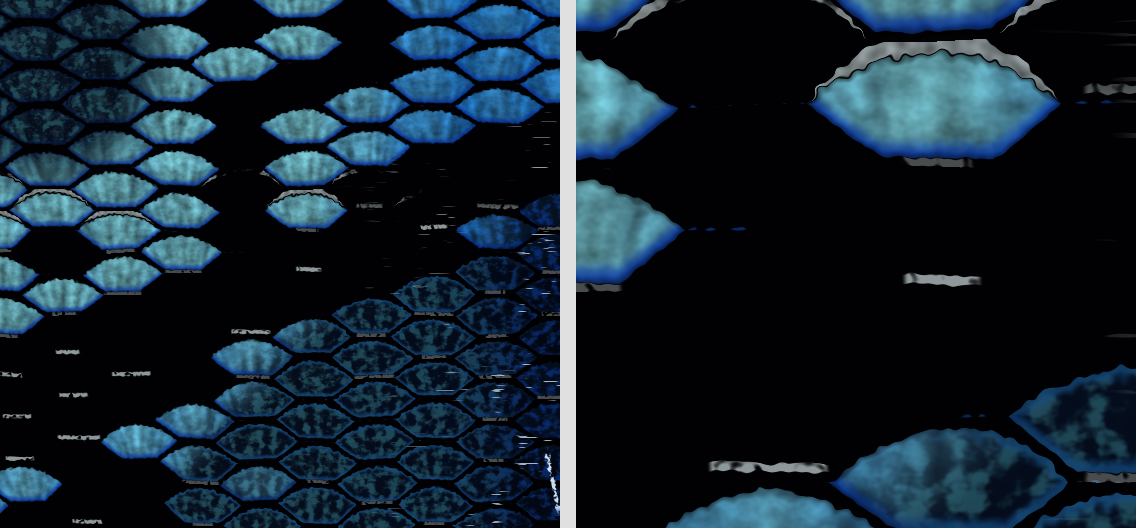
Left: the whole. Right: its middle third, enlarged.
Reproduce this texture procedurally as a WebGL 2 fragment shader.

```glsl
#version 300 es
precision highp float;
// Iridescent reptile scales on black: a staggered lattice of lens shapes whose
// columns narrow toward the bottom. Blocks of scales are left unlit; gradient
// noise gives ribs, worn edges, mottling, pale creases and fine scratches.
uniform vec2 u_resolution;
out vec4 outColor;

const float HEIGHT = 0.94;                     // canvas height in canvas widths
const float ROW_PITCH = 0.0748, ROW_START = 0.0755;
const vec2 COLUMN_START = vec2(0.052, 0.112);  // value at top, change with depth
const vec2 COLUMN_PITCH = vec2(0.120, -0.0176);
const float HALF_WIDTH = 0.68;                 // in column pitches
const float WOBBLE = 0.05;                     // edge wear, in row pitches
const vec3 BLACK = vec3(0.004, 0.004, 0.010);
const vec3 NAVY = vec3(0.015, 0.06, 0.17);
const vec3 ROYAL = vec3(0.02, 0.16, 0.50);
const vec3 AZURE = vec3(0.10, 0.37, 0.62);
const vec3 TEAL = vec3(0.36, 0.60, 0.64);
const vec3 SLATE = vec3(0.11, 0.26, 0.31);
const vec3 CREASE = vec3(0.62, 0.66, 0.67);

// Unlit blocks: first column, first diagonal, last column, last diagonal.
const vec4 UNLIT[10] = vec4[10](
  vec4(3, 2, 3, 4), vec4(3, 1, 5, 1), vec4(5, 0, 5, 0), vec4(3, -1, 3, -1),
  vec4(0, 3, 0, 3), vec4(5, 4, 9, 5), vec4(-2, 5, 6, 6), vec4(-2, 7, 2, 7),
  vec4(0, 8, 0, 8), vec4(-2, 9, 1, 12));

vec2 hash2(vec2 p) {
  vec3 h = fract(p.xyx * vec3(0.1031, 0.1030, 0.0973));
  h += dot(h, h.yzx + 33.33);
  return fract((h.xx + h.yz) * h.zy);
}

float gradientNoise(vec2 p) {
  vec2 i = floor(p), f = p - i, w = f * f * f * (f * (f * 6.0 - 15.0) + 10.0);
  vec4 g;
  for (int n = 0; n < 4; n++) {
    vec2 corner = vec2(n & 1, n >> 1);
    g[n] = dot(hash2(i + corner + 71.0) * 2.0 - 1.0, f - corner);
  }
  return 1.6 * mix(mix(g.x, g.y, w.x), mix(g.z, g.w, w.x), w.y);
}

float fbm(vec2 p) {
  return gradientNoise(p) + 0.5 * gradientNoise(p * 2.1 + 7.3)
       + 0.3 * gradientNoise(p * 4.3 + 3.1);
}

float isLit(vec2 cell) {
  float lit = 1.0;
  for (int i = 0; i < 10; i++) {
    vec2 inside = step(UNLIT[i].xy - 0.25, cell) * step(cell, UNLIT[i].zw + 0.25);
    lit *= 1.0 - inside.x * inside.y;
  }
  return lit;
}

// Pigment inside one scale; low and edge are distances to its rims.
vec3 scaleColor(vec2 q, vec2 local, vec2 cell, float low, float edge, float mottle) {
  vec2 rnd = hash2(cell + 40.0);
  float ribs = gradientNoise(vec2(local.x * 8.0 / (1.0 + 0.5 * local.y), local.y * 1.3) + rnd * 50.0);
  float lower = step(6.5, cell.y);
  float right = smoothstep(0.78, 0.97, q.x) * step(5.5, cell.y);
  float dull = lower * smoothstep(0.46, 0.60, q.x + 0.9 * (q.y - 0.6)) * (rnd.x > 0.9 ? 0.5 : 1.0);
  float worn = smoothstep(0.25, 0.13, length(q - vec2(0.08, 0.11)));
  float dark = clamp(max(dull, worn) + 0.5 * mottle * worn, 0.0, 0.94);

  float blue = smoothstep(0.52, 0.82, q.x) * 0.85 + 0.35 * lower + 0.5 * abs(local.x) - 0.1;
  vec3 bright = mix(TEAL, AZURE, clamp(blue, 0.0, 1.0));
  bright *= 0.95 + 0.4 * ribs + 0.22 * mottle + 0.25 * local.y;
  bright = mix(bright, ROYAL * 1.25, smoothstep(0.20, 0.02, low) * 0.85);
  bright *= 0.55 + 0.45 * smoothstep(0.0, 0.07, edge);

  vec3 dim = mix(NAVY * 0.5, SLATE, smoothstep(-0.35, 0.65, mottle + 0.9 * ribs));
  dim = mix(dim, mix(NAVY, AZURE * 0.75, dull), smoothstep(0.14, 0.03, edge) * 0.8);
  vec3 color = mix(bright, dim, dark);
  vec3 deep = mix(NAVY * 0.4, ROYAL * 0.8, smoothstep(-0.3, 0.7, mottle + 0.5 * ribs));
  return mix(color, deep, right * 0.85);
}

void main() {
  vec2 uv = gl_FragCoord.xy / u_resolution;
  vec2 q = vec2(uv.x, (1.0 - uv.y) * HEIGHT);   // depth runs downward
  float soft = 1.5 * HEIGHT / (u_resolution.y * ROW_PITCH);
  float mottle = fbm(q * vec2(55.0, 70.0));
  float wear = gradientNoise(q * 130.0);
  vec2 grid = vec2((q.x - COLUMN_START.x - COLUMN_START.y * q.y)
                 / (COLUMN_PITCH.x + COLUMN_PITCH.y * q.y),
                   (q.y - ROW_START) / ROW_PITCH);
  grid += 0.06 * vec2(gradientNoise(q * 9.0), gradientNoise(q * 9.0 + 31.0));
  vec3 color = BLACK;

  for (int i = 0; i < 2; i++) {
    float column = floor(grid.x) + float(i);
    float shift = 0.5 * mod(column, 2.0);
    float row = round(grid.y - shift);
    vec2 local = vec2(grid.x - column, row + shift - grid.y);
    vec2 cell = vec2(column, row + shift + 0.5 * column - 2.0);
    vec2 rnd = hash2(cell * 2.0 + 90.0);
    float lit = isLit(cell);

    // Lens: arched top, straight flanks and a flat foot
    float s = min(abs(local.x) / HALF_WIDTH, 1.0);
    float top = 0.42 * (1.0 - s * s);
    float foot = min(0.43, 0.60 * (1.0 - pow(s, 1.5)));
    float high = top - local.y + WOBBLE * wear;
    float low = local.y + foot + 0.4 * WOBBLE * wear;
    float edge = min(high, low);
    float mask = smoothstep(0.0, soft, edge) * lit;
    color = mix(color, scaleColor(q, local, cell, low, edge, mottle), mask);

    // Pale skin above the scales along one horizontal band
    float band = exp(-pow((q.y - 0.355) / 0.043, 2.0)) * smoothstep(0.80, 0.60, q.x);
    float arch = smoothstep(0.0, soft, -high) * smoothstep(0.0, soft, high + 0.17 * (1.0 - s * s));
    arch *= smoothstep(0.25, 0.5, band + 0.25 * mottle) * step(0.2, rnd.x);
    color = mix(color, CREASE * (0.85 + 0.3 * wear), arch * 0.9);

    // Short creases below the feet
    float level = mix(-0.39, -0.465, lit) + 0.05 * local.x * (rnd.y - 0.5);
    float dash = smoothstep(0.028 + soft, 0.028, abs(local.y - level + 0.03 * wear));
    dash *= smoothstep(0.02, -0.02, abs(local.x) - 0.16 - 0.18 * rnd.y);
    dash *= step(0.35, rnd.x) * smoothstep(0.33, 0.40, q.y) * mix(0.9, 0.45, lit);
    dash *= smoothstep(-0.35, 0.1, wear + 0.2);
    color = mix(color, CREASE, dash);
  }

  // Fine horizontal scratches on the right, and a slanted tear in the corner
  float scratch = smoothstep(0.50, 0.66, gradientNoise(q * vec2(22.0, 260.0)));
  scratch *= smoothstep(0.55, 0.95, q.x) * smoothstep(0.12, 0.35, q.y)
           * smoothstep(0.0, 0.3, gradientNoise(q * 11.0 + 5.0));
  float tear = abs(q.x - 0.978 - 0.2 * (q.y - 0.81) + 0.006 * wear);
  tear = smoothstep(0.005, 0.002, tear) * smoothstep(0.79, 0.81, q.y) * smoothstep(0.92, 0.90, q.y);
  color = mix(color, vec3(0.80, 0.88, 0.94), max(scratch * 0.8, tear * smoothstep(-0.3, 0.2, mottle)));
  outColor = vec4(clamp(color, 0.0, 1.0), 1.0);
}
```
